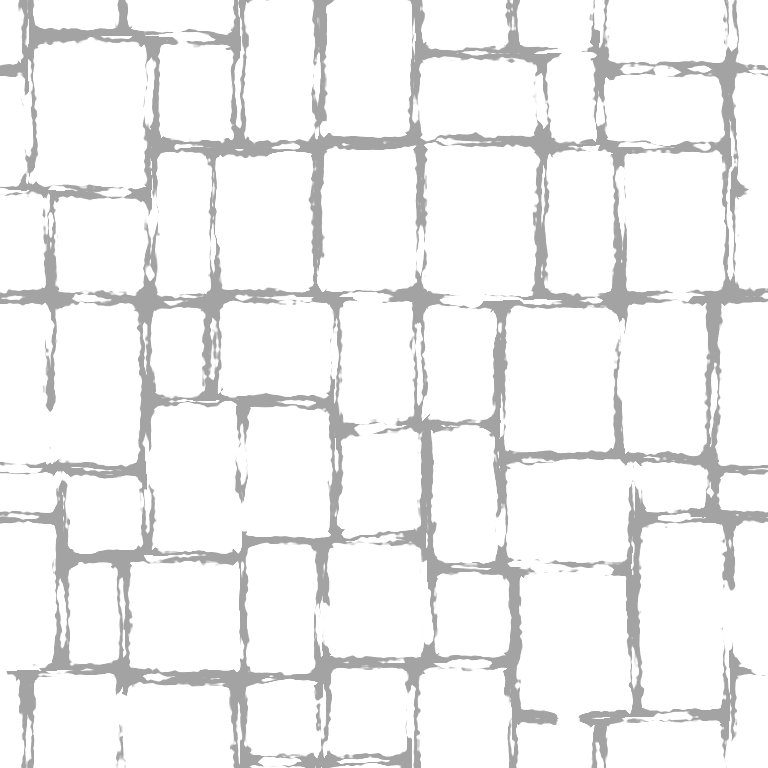
This pattern is drawn by a Shadertoy shader. Its source:

```glsl
// Draws a wall of irregular rectangular stones with rough, worn grey joints on white.

float hash(vec2 v) {
    vec3 q = fract(v.xyx * 0.1031);
    q += dot(q, q.yzx + 33.33);
    return fract((q.x + q.y) * q.z);
}

float noise(vec2 p) {
    vec2 cell = floor(p), f = fract(p);
    f *= f * (3.0 - 2.0 * f);
    return mix(mix(hash(cell), hash(cell + vec2(1, 0)), f.x),
               mix(hash(cell + vec2(0, 1)), hash(cell + 1.0), f.x), f.y);
}

const vec2 GRID = vec2(8, 6);   // stones across and down, even so the wall wraps

// Random shift of the joint that passes through a grid vertex
float jointShift(vec2 vertex) {
    return hash(mod(vertex, GRID) + 17.0) - 0.5;
}

// Left, bottom, right, top of a stone: joints alternate in direction
// from vertex to vertex, so the stones interlock like pinwheels
vec4 stoneBounds(vec2 cell) {
    float odd = mod(cell.x + cell.y, 2.0);
    vec4 b = vec4(cell, cell + 1.0);
    b.x += 0.48 * jointShift(cell + vec2(0, 1.0 - odd));
    b.y += 0.82 * jointShift(cell + vec2(odd, 0));
    b.z += 0.48 * jointShift(cell + vec2(1, odd));
    b.w += 0.82 * jointShift(cell + vec2(1.0 - odd, 1));
    return b / GRID.xyxy;
}

float roundedBox(vec2 p, vec2 halfSize, float radius) {
    vec2 q = abs(p) - halfSize + radius;
    return length(max(q, 0.0)) + min(max(q.x, q.y), 0.0) - radius;
}

// Ink coverage of the half joint that surrounds one stone
float jointInk(vec2 p, vec4 b, vec2 id, float aa) {
    vec2 edge = min(p - b.xy, b.zw - p);
    vec2 along = edge.x < edge.y ? p.yx : p;   // x runs along the joint

    // Stone face, inset by a different amount on each side
    vec4 inset = 0.005 + 0.005 * vec4(hash(id + 31.0), hash(id + 47.0),
                                      hash(id + 59.0), hash(id + 73.0));
    vec2 low = b.xy + inset.xy, high = b.zw - inset.zw;
    float d = roundedBox(p - 0.5 * (low + high), 0.5 * (high - low), 0.014);

    // Ragged rim, lengthwise frays and worn breaks
    float streak = noise(along * vec2(38, 260)) - 0.5;
    d += 0.004 * (noise(p * 170.0) - 0.5) + 0.006 * streak;
    d -= 0.009 * smoothstep(0.72, 0.9, noise(along * vec2(16, 45) + 9.0));

    // White sliver between neighbouring stones, closed at the corners
    float gap = 0.014 * (noise(along * vec2(22, 50) + 40.0) - 0.38)
              + 0.005 * streak + 0.003 * (noise(p * 190.0 + 5.0) - 0.5);
    gap -= 0.014 * (1.0 - smoothstep(0.014, 0.034, max(edge.x, edge.y)));
    float sliver = min(edge.x, edge.y) - gap;

    return smoothstep(-aa, aa, d) * smoothstep(-aa, aa, sliver);
}

void mainImage(out vec4 fragColor, in vec2 fragCoord) {
    vec2 p = fragCoord / iResolution.y + vec2(0.07, 0.05);
    float aa = 0.8 / iResolution.y;

    // Hand-cut wobble
    p += 0.006 * (vec2(noise(p * 13.0), noise(p * 13.0 + 50.0)) - 0.5);
    p += 0.002 * (vec2(noise(p * 80.0), noise(p * 80.0 + 50.0)) - 0.5);

    // Find the stone that holds this point
    float ink = 0.0;
    vec2 home = floor(p * GRID);
    for (int y = -1; y <= 1; y++)
    for (int x = -1; x <= 1; x++) {
        vec2 cell = home + vec2(x, y);
        vec4 b = stoneBounds(cell);
        if (all(greaterThanEqual(p, b.xy)) && all(lessThan(p, b.zw)))
            ink = jointInk(p, b, mod(cell, GRID), aa);
    }
    fragColor = vec4(vec3(mix(1.0, 0.64, ink)), 1.0);
}
```
